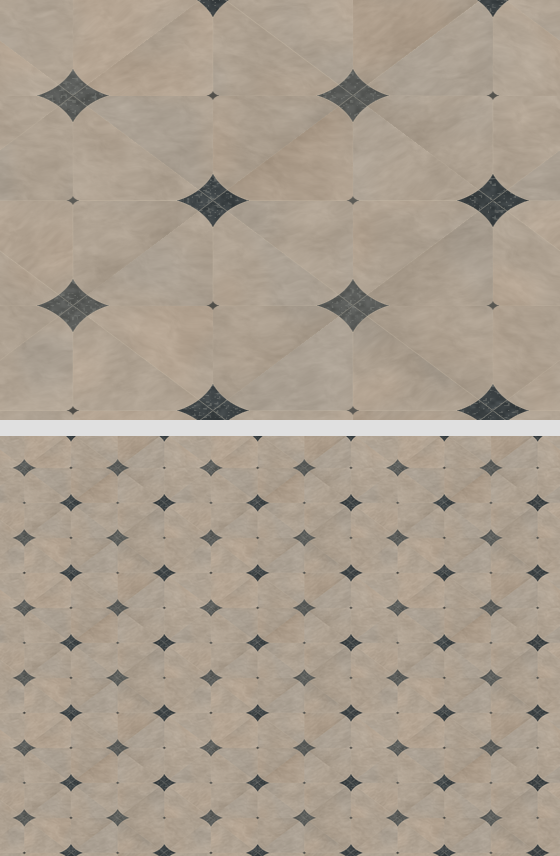
Top: one tile. Bottom: repeated 3 by 3.
A Shadertoy shader for this pattern:

```glsl
const float GRID = 4.0;                     // lattice cells per side, two per repeat
const vec2  ORIGIN = vec2(0.521, 0.090);    // first lattice vertex, in cells
const float CELL_ASPECT = 4.0 / 3.0;
const float STAR_RADIUS = 0.253;
const float STAR_CURVE = 1.7;               // arc centre, in star radii
const float DOT_RADIUS = 0.041;
const float GROUT_HALF = 0.0038;
const float RIM_WIDTH = 0.006;
const float TONE_SPREAD = 0.024;
const float CLOUD_DEPTH = 0.085;
const float FIBRE_DEPTH = 0.070;
const float DIAGONAL_SHADE = 0.045;

const vec3 STONE      = vec3(0.688, 0.637, 0.575);
const vec3 STONE_WARM = vec3(0.715, 0.642, 0.565);
const vec3 STONE_COOL = vec3(0.655, 0.622, 0.577);
const vec3 GROUT      = vec3(0.765, 0.715, 0.640);
const vec3 SLATE_GREY = vec3(0.345, 0.352, 0.342);
const vec3 SLATE_BLUE = vec3(0.235, 0.258, 0.266);
const vec3 SPECK      = vec3(0.510, 0.520, 0.500);
const vec3 INLAY_LINE = vec3(0.570, 0.560, 0.520);
const vec3 DOT_COLOR  = vec3(0.335, 0.330, 0.310);

float hash(vec2 p) {
    vec3 q = fract(p.xyx * 0.1031);
    q += dot(q, q.yzx + 33.33);
    return fract((q.x + q.y) * q.z);
}

float noise(vec2 p) {
    vec2 i = floor(p), f = fract(p);
    f = f * f * (3.0 - 2.0 * f);
    return mix(mix(hash(i), hash(i + vec2(1, 0)), f.x),
               mix(hash(i + vec2(0, 1)), hash(i + vec2(1, 1)), f.x), f.y);
}

float fbm(vec2 p) {
    float sum = 0.0, amp = 0.5;
    for (int i = 0; i < 5; i++) {
        sum += amp * noise(p);
        p = mat2(1.6, 1.2, -1.2, 1.6) * p + 7.3;
        amp *= 0.5;
    }
    return sum / 0.96875;
}

// Four-pointed star: concave arcs, bounded by the diamond through its tips
float starDistance(vec2 p, float radius) {
    vec2 a = abs(p) / radius;
    float arc = length(vec2(STAR_CURVE, STAR_CURVE - 1.0));
    float concave = arc - length(a - STAR_CURVE);
    float diamond = (a.x + a.y - 1.0) * 0.7071;
    return max(concave, diamond) * radius;
}

// Box-filtered coverage of the region where d < 0
float coverage(float d, float px) {
    return clamp(0.5 - d / px, 0.0, 1.0);
}

// Clouded, fibrous stone; local coordinates keep each slab independent
vec3 stone(vec2 f, float seed, float diagonal) {
    vec2 shift = 90.0 * vec2(seed, fract(seed * 7.31));
    float angle = 0.9 * (fract(seed * 13.7) - 0.5);
    vec2 q = mat2(cos(angle), sin(angle), -sin(angle), cos(angle))
           * (f * vec2(CELL_ASPECT, 1.0));
    float cloud = fbm(q * vec2(3.0, 4.0) + shift);
    float warp = noise(q * 6.0 + shift.yx);
    float fibre = fbm(q * vec2(10.0, 22.0) + 1.5 * warp + shift);
    float tint = noise(q * 1.7 + shift.yx + 11.0) + 0.4 * (seed - 0.5);

    vec3 color = mix(STONE, STONE_WARM, 0.6 * smoothstep(0.55, 1.0, tint));
    color = mix(color, STONE_COOL, 0.55 * smoothstep(0.4, 0.0, tint));
    float light = TONE_SPREAD * (fract(seed * 5.17) - 0.5)
                + CLOUD_DEPTH * (cloud - 0.5) + FIBRE_DEPTH * (fibre - 0.5);
    float shaded = smoothstep(0.45, 0.9, fract(seed * 3.71));
    return color + light - DIAGONAL_SHADE * shaded * exp(-4.0 * abs(diagonal));
}

// Speckled slate cut in quarters by a fine cross
vec3 slate(vec2 s, vec2 id, float crossLine) {
    vec2 quarter = step(0.0, vec2(s.x + s.y, s.x - s.y));
    vec2 seed = id * 17.0 + quarter * 5.0 + 40.0;
    float grain = noise(s * 28.0 + seed);
    float speck = smoothstep(0.60, 0.95, noise(s * 62.0 + seed));
    vec3 color = mix(SLATE_BLUE, SLATE_GREY, mod(id.y, 2.0));
    color += 0.08 * (grain - 0.5) + 0.03 * (hash(seed) - 0.5);
    color = mix(color, SPECK, 0.5 * speck);
    return mix(color, INLAY_LINE, 0.7 * crossLine);
}

void mainImage(out vec4 fragColor, in vec2 fragCoord) {
    vec2 p = fragCoord / iResolution.xy * GRID - ORIGIN;
    float px = GRID / iResolution.y;
    vec2 f = fract(p), cell = mod(floor(p), GRID);
    vec2 nearest = floor(p + 0.5);
    vec2 s = p - nearest, vertex = mod(nearest, GRID);

    // Each cell is split along the diagonal that joins its two stars
    float rising = mod(cell.x + cell.y, 2.0);
    float diagonal = mix(f.x + f.y - 1.0, f.x - f.y, rising);
    float slope = length(vec2(1.0 / CELL_ASPECT, 1.0));
    float seed = hash(cell + vec2(23.0 * step(0.0, diagonal), 3.0));
    vec3 color = stone(f, seed, diagonal);

    // Grout, with strength varying from joint to joint
    vec3 joint = vec3(abs(s.x) * CELL_ASPECT, abs(s.y), abs(diagonal) / slope) - GROUT_HALF;
    vec3 wear = vec3(hash(vec2(vertex.x, cell.y) + 51.0),
                     hash(vec2(cell.x, vertex.y) + 77.0), hash(cell + 95.0));
    vec3 strength = vec3(0.10, mix(0.35, 0.05, mod(vertex.y, 2.0)), mix(0.28, 0.03, rising))
                  + vec3(0.50, 0.28, 0.35) * wear;
    float grout = 0.0;
    for (int i = 0; i < 3; i++) grout = max(grout, strength[i] * coverage(joint[i], px));
    color = mix(color, GROUT, grout * (0.7 + 0.3 * noise(f * 9.0 + seed * 40.0)));

    // Large stars and small dots alternate over the vertices
    if (mod(vertex.x + vertex.y, 2.0) > 0.5) {
        float d = starDistance(s, STAR_RADIUS);
        float crossLine = coverage(min(abs(s.x - s.y), abs(s.x + s.y)) / slope - GROUT_HALF, px);
        color = mix(color, GROUT, 0.5 * coverage(d - RIM_WIDTH, px));
        color = mix(color, slate(s, vertex, crossLine), coverage(d, px));
    } else {
        float d = starDistance(s, DOT_RADIUS);
        color = mix(color, DOT_COLOR + 0.06 * (hash(vertex) - 0.5), coverage(d, px));
    }
    fragColor = vec4(color, 1.0);
}
```
